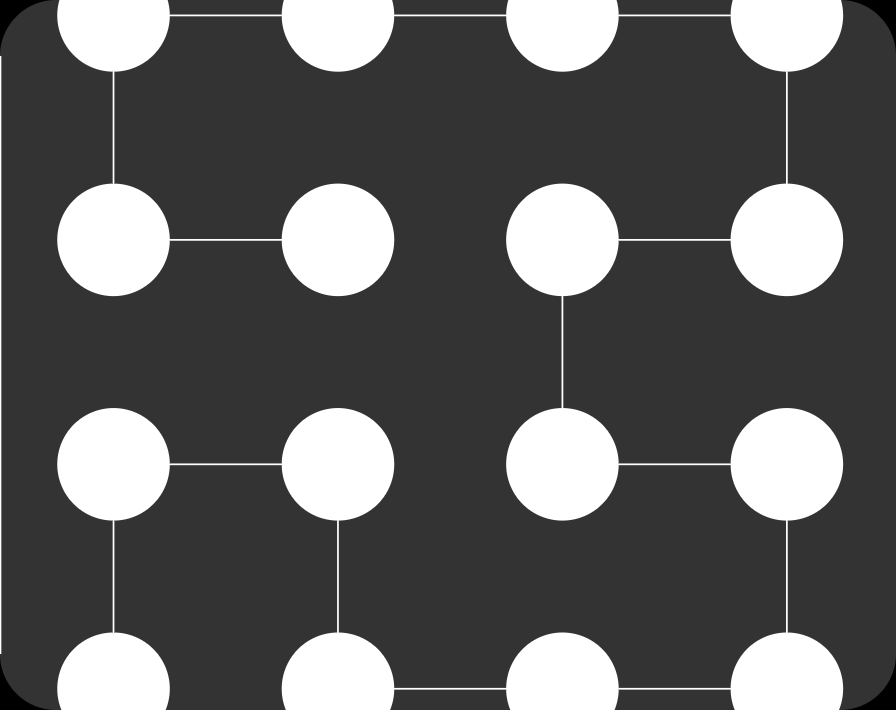
Reproduce this pattern procedurally as a WebGL 1 fragment shader.

```glsl
precision highp float;
// White discs on a four by four grid, joined by a winding thin path on a rounded dark card.

uniform vec2 u_resolution;

// Lengths are fractions of the canvas width.
const vec2 FIRST_DISC = vec2(0.1267, 0.0237);
const float PITCH = 0.2505;
const float DISC_RADIUS = 0.0628;
const float LINE_WIDTH = 0.00195;
const float EDGE_WIDTH = 0.0015;
const float CORNER_RADIUS = 0.0625;

const vec3 BACKDROP = vec3(0.0);
const vec3 CARD = vec3(0.2);
const vec3 INK = vec3(1.0);

// Links as bit masks, one per row from the bottom; bit n belongs to column n.
const vec4 LINKS_RIGHT = vec4(6.0, 5.0, 5.0, 7.0);
const vec4 LINKS_UP = vec4(11.0, 4.0, 9.0, 0.0);

float hasBit(float mask, float bit) {
  return mod(floor(mask / exp2(bit) + 0.01), 2.0);
}

float boxDistance(vec2 p, vec2 halfSize) {
  vec2 q = abs(p) - halfSize;
  return length(max(q, 0.0)) + min(max(q.x, q.y), 0.0);
}

float coverage(float distance, float pixel) {
  return clamp(0.5 - distance / pixel, 0.0, 1.0);
}

// Distance to the nearest disc or link.
float networkDistance(vec2 p) {
  float nearest = 1.0;
  float halfPitch = 0.5 * PITCH;
  float halfLine = 0.5 * LINE_WIDTH;
  for (int row = 0; row < 4; row++) {
    for (int column = 0; column < 4; column++) {
      vec2 cell = vec2(float(column), float(row));
      vec2 q = p - FIRST_DISC - PITCH * cell;
      nearest = min(nearest, length(q) - DISC_RADIUS);

      float right = boxDistance(q - vec2(halfPitch, 0.0), vec2(halfPitch, halfLine));
      float up = boxDistance(q - vec2(0.0, halfPitch), vec2(halfLine, halfPitch));
      nearest = min(nearest, mix(1.0, right, hasBit(LINKS_RIGHT[row], cell.x)));
      nearest = min(nearest, mix(1.0, up, hasBit(LINKS_UP[row], cell.x)));
    }
  }
  return nearest;
}

void main() {
  float pixel = 1.0 / u_resolution.x;
  vec2 p = gl_FragCoord.xy * pixel;
  vec2 halfCard = 0.5 * u_resolution * pixel;
  vec2 centred = p - halfCard;

  // Discs and path
  float ink = coverage(networkDistance(p), pixel);

  // Bright line along the straight part of the left edge
  vec2 edgeHalf = vec2(EDGE_WIDTH, halfCard.y - CORNER_RADIUS);
  float edge = boxDistance(vec2(p.x, centred.y), edgeHalf);
  ink = max(ink, coverage(edge, pixel));

  // Rounded card
  float card = boxDistance(centred, halfCard - CORNER_RADIUS) - CORNER_RADIUS;
  vec3 color = mix(CARD, INK, ink);
  gl_FragColor = vec4(mix(BACKDROP, color, coverage(card, pixel)), 1.0);
}
```
